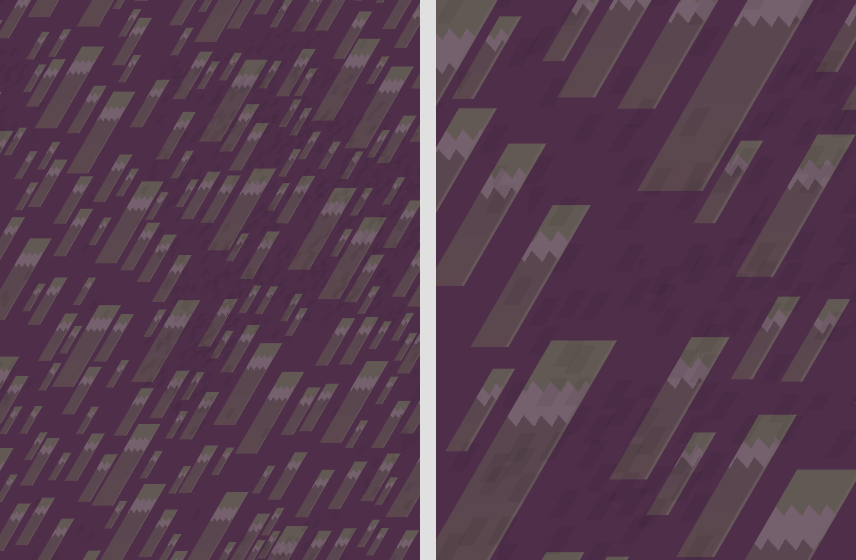
Left: the whole. Right: its middle third, enlarged.
This pattern is drawn by a Shadertoy shader. Its source:

```glsl
const vec2 CELL[3] = vec2[3](vec2(0.148, 0.235), vec2(0.057, 0.116), vec2(0.038, 0.078));

float hash(vec2 p) {
    return fract(sin(dot(p, vec2(127.1, 311.7))) * 43758.5453);
}

float noise(vec2 p) {
    vec2 i = floor(p), f = smoothstep(0.0, 1.0, fract(p));
    return mix(mix(hash(i), hash(i + vec2(1, 0)), f.x),
               mix(hash(i + vec2(0, 1)), hash(i + vec2(1, 1)), f.x), f.y);
}

// Layers 0, 1, 2 hold large, medium and small bars
vec2 barSize(int layer) {
    return vec2(0.039, 0.146) * pow(0.58, float(layer));
}

// Every column of cells is shifted by a random height
float columnShift(int layer, float column) {
    return hash(vec2(column, 7.3 + float(layer)));
}

vec2 cellId(int layer, vec2 q) {
    vec2 g = q / CELL[layer];
    float column = floor(g.x);
    return vec2(column, floor(g.y - columnShift(layer, column)));
}

vec2 barCentre(int layer, vec2 id) {
    vec2 seed = id + 19.0 * float(layer);
    vec2 jitter = vec2(hash(seed + 3.1), hash(seed + 8.7)) - 0.5;
    vec2 middle = id + 0.5 + vec2(0.0, columnShift(layer, id.x));
    return CELL[layer] * middle + (CELL[layer] - barSize(layer)) * jitter;
}

bool overlaps(vec2 a, int layerA, vec2 b, int layerB) {
    vec2 reach = 0.5 * (barSize(layerA) + barSize(layerB)) + 0.004;
    return all(lessThan(abs(a - b), reach));
}

bool hitsLarge(vec2 centre, int layer) {
    for (int k = 0; k < 9; k++) {
        vec2 offset = vec2(k % 3 - 1, k / 3 - 1) * CELL[0];
        if (overlaps(centre, layer, barCentre(0, cellId(0, centre + offset)), 0)) return true;
    }
    return false;
}

bool hitsMedium(vec2 centre, int layer) {
    for (int k = 0; k < 9; k++) {
        vec2 offset = vec2(k % 3 - 1, k / 3 - 1) * CELL[1];
        vec2 other = barCentre(1, cellId(1, centre + offset));
        if (overlaps(centre, layer, other, 1) && !hitsLarge(other, 1)) return true;
    }
    return false;
}

// Bar with an olive cap, a saw-toothed mauve band and a lit right edge
vec3 drawBar(vec3 ground, vec2 local, vec2 size, float seed, float px) {
    vec2 inset = 0.5 * size - abs(local);
    float cover = clamp(0.5 + min(inset.x * 0.865, inset.y) / px, 0.0, 1.0);
    float depth = 0.5 * size.y - local.y;
    float tooth = 0.007 * fract(local.x / 0.0105 + seed);
    float bandTop = size.y * (0.14 + 0.04 * seed) + tooth;
    float bandEnd = size.y * (0.28 + 0.04 * seed) + 0.007 * fract(local.x / 0.0105 + seed * 5.0);

    vec3 olive = vec3(0.39, 0.35, 0.33), mauve = vec3(0.46, 0.38, 0.43);
    vec3 body = mix(vec3(0.345, 0.27, 0.315), vec3(0.36, 0.28, 0.305), depth / size.y);
    vec3 colour = mix(olive, mauve, smoothstep(-px, px, depth - bandTop));
    colour = mix(colour, body, smoothstep(-px, px, depth - bandEnd));

    float edge = smoothstep(0.0026, 0.0010, 0.5 * size.x - local.x);
    colour = mix(colour, vec3(0.43, 0.38, 0.38), 0.65 * edge);
    return mix(ground, colour, cover);
}

void mainImage(out vec4 fragColor, in vec2 fragCoord) {
    float px = 1.0 / iResolution.y;
    vec2 p = fragCoord * px;
    vec2 q = vec2(p.x - 0.58 * p.y, p.y);
    vec3 colour = vec3(0.31, 0.182, 0.29);

    // Smaller bars appear only where larger ones leave room
    for (int layer = 0; layer < 3; layer++) {
        vec2 id = cellId(layer, q);
        vec2 centre = barCentre(layer, id);
        if (layer > 0 && hitsLarge(centre, layer)) continue;
        if (layer > 1 && hitsMedium(centre, layer)) continue;
        colour = drawBar(colour, q - centre, barSize(layer), hash(id + 41.0), px);
    }

    // Faint dark flecks in loose clusters
    for (int k = 0; k < 2; k++) {
        vec2 g = q / vec2(0.019, 0.028) + 0.47 * float(k);
        vec2 id = floor(g) + 60.0 * float(k);
        vec2 jitter = vec2(hash(id + 2.3), hash(id + 5.9)) - 0.5;
        vec2 inset = vec2(0.0048, 0.0085) - abs((fract(g) - 0.5 - 0.4 * jitter) * vec2(0.019, 0.028));
        float fleck = smoothstep(-px, px, min(inset.x, inset.y));
        float present = step(hash(id + 9.4), 0.6 * smoothstep(0.35, 0.85, noise(p * 6.0 + 3.0)));
        colour *= 1.0 - 0.06 * fleck * present;
    }
    fragColor = vec4(colour, 1.0);
}
```
